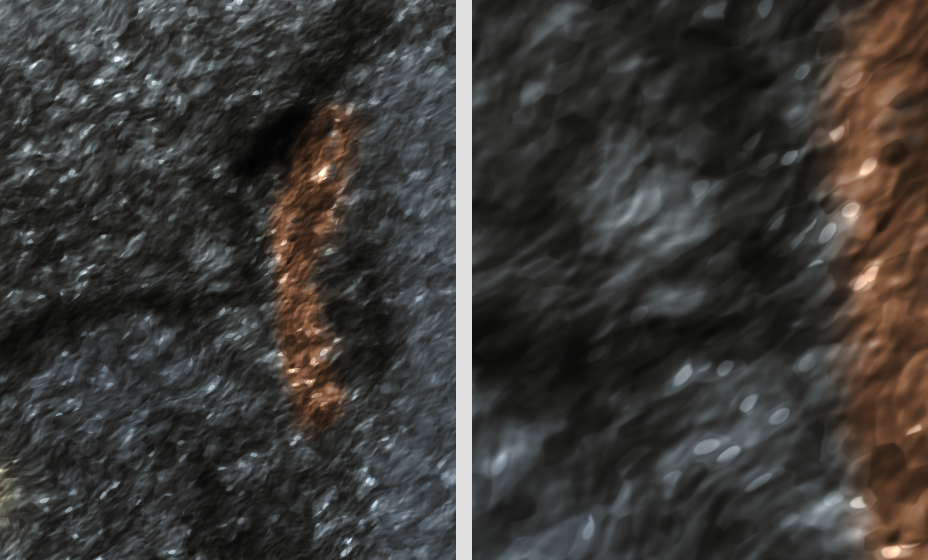
Left, the full canvas; right, a detail of the centre.
This texture is drawn by a Shadertoy shader. Its source:

```glsl
const vec3 COOL_LIGHT = vec3(0.95, 1.02, 1.04);
const vec3 WARM_DARK = vec3(1.02, 1.0, 0.92);
const vec3 BLUE_TINT = vec3(0.94, 1.0, 1.10);
const vec3 RUST_TINT = vec3(1.52, 1.02, 0.70);
const vec3 LICHEN_TINT = vec3(1.16, 1.06, 0.76);
const float GRAIN_ANGLE = 0.65;
const float COARSE_SCALE = 34.0;   // chips per canvas height
const float FINE_SCALE = 85.0;
const float RELIEF_STEP = 0.005;
const float RELIEF_GAIN = 1.15;
const float CHIP_GAIN = 0.75;
const float FLECK_GAIN = 0.30;

float hash(vec2 p) {
    vec3 q = fract(vec3(p.xyx) * 0.1031);
    q += dot(q, q.yzx + 33.33);
    return fract((q.x + q.y) * q.z);
}

float noise(vec2 p) {
    vec2 i = floor(p), f = fract(p);
    f = f * f * (3.0 - 2.0 * f);
    return mix(mix(hash(i), hash(i + vec2(1, 0)), f.x),
               mix(hash(i + vec2(0, 1)), hash(i + vec2(1, 1)), f.x), f.y);
}

float fbm(vec2 p) {
    float sum = 0.0, amp = 0.5;
    for (int i = 0; i < 4; i++) {
        sum += amp * noise(p);
        p = mat2(1.6, 1.2, -1.2, 1.6) * p + 7.3;
        amp *= 0.55;
    }
    return sum;
}

vec2 turn(vec2 p, float a) {
    return mat2(cos(a), -sin(a), sin(a), cos(a)) * p;
}

// Soft cells: x is the blended chip shade, y rises toward chip centres
vec2 chips(vec2 p) {
    vec2 cell = floor(p);
    float total = 0.0, shade = 0.0, nearest = 4.0;
    for (int y = -1; y <= 1; y++)
    for (int x = -1; x <= 1; x++) {
        vec2 c = cell + vec2(x, y);
        vec2 d = c + vec2(hash(c + 11.7), hash(c + 47.1)) - p;
        float dist = dot(d, d);
        float w = exp(-14.0 * dist);
        total += w;
        shade += w * hash(c + 83.9);
        nearest = min(nearest, dist);
    }
    return vec2(shade / total, 1.0 - smoothstep(0.0, 0.7, sqrt(nearest)));
}

// Soft stroke around a segment
float stroke(vec2 p, vec2 a, vec2 b, float width) {
    vec2 d = p - a, e = b - a;
    d -= e * clamp(dot(d, e) / dot(e, e), 0.0, 1.0);
    return exp(-dot(d, d) / (width * width));
}

float blob(vec2 p, vec2 centre, vec2 radius) {
    vec2 d = (p - centre) / radius;
    return exp(-dot(d, d));
}

float relief(vec2 p) {
    vec2 q = turn(p, GRAIN_ANGLE) * vec2(0.62, 1.15);
    return fbm(q * 42.0) + 0.35 * noise(q * 150.0);
}

void mainImage(out vec4 fragColor, in vec2 fragCoord) {
    vec2 p = fragCoord / iResolution.y;
    p.x *= 0.8125 * iResolution.y / iResolution.x;
    vec2 warp = vec2(fbm(p * 9.0), fbm(p * 9.0 + 31.0)) - 0.47;
    vec2 s = p + 0.07 * warp;

    // Broad light on the rock masses
    float slope = smoothstep(0.62, 0.97, s.y - 0.2 * s.x);
    float ledge = smoothstep(0.86, 0.98, p.y - 0.32 * p.x + 0.02 * warp.x);
    float boulder = blob(s, vec2(0.23, 0.33), vec2(0.19, 0.12));
    float wall = smoothstep(0.62, 0.78, s.x + 0.05 * s.y) * smoothstep(1.05, 0.8, s.y);
    float lichen = blob(s, vec2(0.0, 0.13), vec2(0.05, 0.08));
    float tone = 0.185 + 0.10 * slope + 0.13 * ledge + 0.065 * boulder + 0.095 * wall;
    tone += 0.17 * lichen + 0.09 * blob(s, vec2(0.0, 0.01), vec2(0.12, 0.04));
    tone += 0.07 * blob(s, vec2(0.72, 0.15), vec2(0.13, 0.07));
    tone += 0.05 * blob(s, vec2(0.34, 0.57), vec2(0.07, 0.06));

    // Rust seam
    float rust = max(stroke(s, vec2(0.59, 0.75), vec2(0.53, 0.57), 0.062),
                     stroke(s, vec2(0.53, 0.57), vec2(0.57, 0.29), 0.052));
    rust = smoothstep(0.15, 0.8, rust);
    tone += 0.065 * rust;

    // Crevices and hollows
    float dark = 0.60 * stroke(s, vec2(-0.02, 0.36), vec2(0.20, 0.45), 0.045);
    dark = max(dark, 0.62 * stroke(s, vec2(0.20, 0.45), vec2(0.45, 0.47), 0.026));
    dark = max(dark, 0.55 * stroke(s, vec2(0.43, 0.69), vec2(0.43, 0.45), 0.028));
    dark = max(dark, 0.92 * stroke(s, vec2(0.45, 0.71), vec2(0.54, 0.77), 0.046));
    dark = max(dark, 0.65 * stroke(s, vec2(0.54, 0.79), vec2(0.65, 0.99), 0.045));
    dark = max(dark, 0.60 * stroke(s, vec2(0.64, 0.53), vec2(0.68, 0.37), 0.045));
    dark = max(dark, 0.45 * stroke(s, vec2(0.34, 0.20), vec2(0.44, 0.04), 0.065));
    tone *= 1.0 - dark;

    // Chipped surface lit from the upper left
    float calm = clamp(0.65 * wall + 0.55 * ledge + 0.45 * boulder + 0.4 * lichen, 0.0, 0.7);
    float rough = 1.0 - calm;
    vec2 g = p + 0.035 * warp;
    vec2 q = turn(g, GRAIN_ANGLE) * vec2(0.65, 1.2);
    vec2 coarse = chips(q * COARSE_SCALE);
    vec2 fine = chips(q * FINE_SCALE + 19.0);
    float lit = relief(g) - relief(g + RELIEF_STEP * vec2(-0.6, 0.8));
    float detail = RELIEF_GAIN * lit + CHIP_GAIN * (coarse.x - 0.5)
                 + 0.55 * (fine.x - 0.5) + 0.35 * (coarse.y - 0.45)
                 + 0.7 * (fbm(p * 14.0 + 5.0) - 0.47);
    float value = tone * exp(detail * mix(0.45, 1.15, rough));
    float fleck = smoothstep(0.72, 0.98, fine.x) * smoothstep(0.25, 0.6, fine.y);
    fleck *= smoothstep(0.42, 0.75, coarse.x);
    value += FLECK_GAIN * fleck * rough * (1.0 - dark);

    // Mineral colour
    vec3 tint = mix(WARM_DARK, COOL_LIGHT, smoothstep(0.08, 0.35, value));
    float blue = clamp(boulder + 0.7 * wall + 0.5 * smoothstep(0.4, 0.1, p.y), 0.0, 1.0);
    tint *= mix(vec3(1.0), BLUE_TINT, 0.6 * blue * (1.0 - lichen));
    float stain = rust * smoothstep(0.2, 0.5, fbm(p * 22.0 + 3.0) + 0.1);
    tint = mix(tint, RUST_TINT, stain * (1.0 - 0.45 * smoothstep(0.3, 0.55, value)));
    tint = mix(tint, LICHEN_TINT, 0.8 * lichen);
    fragColor = vec4(clamp(value * tint, 0.0, 1.0), 1.0);
}
```
